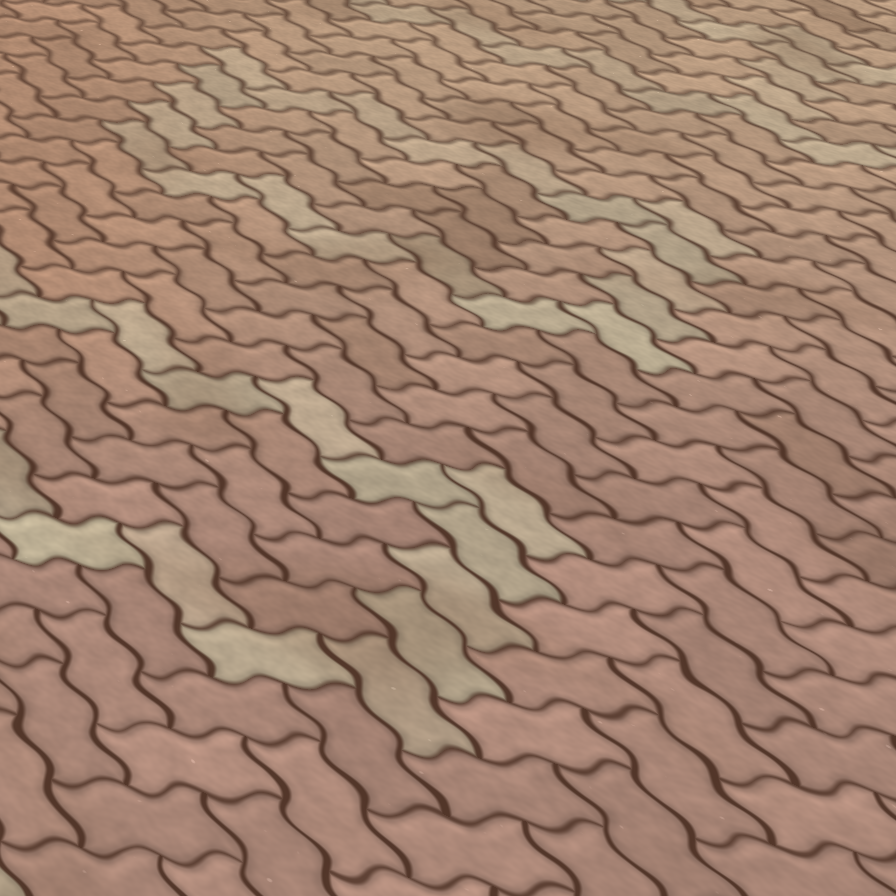
Reproduce this texture procedurally as a three.js fragment shader.

```glsl
varying vec2 vUv;

// Ground plane in perspective: canvas = AXIS_U * u + AXIS_V * v + ORIGIN
const vec3 AXIS_U = vec3(0.07865, -0.00758, -0.00328);
const vec3 AXIS_V = vec3(0.02800, -0.07093, -0.03668);
const vec3 ORIGIN = vec3(-0.0125, 0.46515, 1.08645);

const float WAVE = 0.10;                       // zigzag depth of paver sides
const float WOBBLE = 0.05;                     // irregularity of paver sides
const vec2 JOINT_WIDTH = vec2(0.048, 0.036);   // half widths, in cells
const vec2 JOINT_DEPTH = vec2(0.95, 0.78);
const float SOFTNESS = 0.045;
const float BAND_PERIOD = 9.0;                 // chains per pale frame
const float BAND_HEIGHT = 4.0;
const float BAND_REACH = 3.0;

const vec3 NEAR_CLAY = vec3(0.665, 0.525, 0.465);
const vec3 FAR_CLAY = vec3(0.715, 0.600, 0.495);
const vec3 RED_CLAY = vec3(0.665, 0.505, 0.410);
const vec3 PALE_STONE = vec3(0.725, 0.675, 0.570);
const vec3 DIRT = vec3(0.500, 0.385, 0.305);
const vec3 JOINT = vec3(0.310, 0.200, 0.150);

const float TAU = 6.2831853;

float hash(vec2 p) {
  return fract(sin(dot(p, vec2(127.1, 311.7))) * 43758.55);
}

float gradientDot(vec2 cell, vec2 offset) {
  float angle = TAU * hash(cell);
  return dot(vec2(cos(angle), sin(angle)), offset);
}

float gradientNoise(vec2 p) {
  vec2 i = floor(p), f = fract(p);
  vec2 s = f * f * f * (f * (f * 6.0 - 15.0) + 10.0);
  vec2 e = vec2(1.0, 0.0);
  float low = mix(gradientDot(i, f), gradientDot(i + e, f - e), s.x);
  float high = mix(gradientDot(i + e.yx, f - e.yx), gradientDot(i + 1.0, f - 1.0), s.x);
  return mix(low, high, s.y);
}

vec2 groundPoint(vec2 uv) {
  vec3 q = vec3(uv, 1.0);
  vec2 p = vec2(dot(cross(AXIS_V, ORIGIN), q), dot(cross(ORIGIN, AXIS_U), q));
  return p / dot(cross(AXIS_U, AXIS_V), q);
}

// Pale frames follow the staircase chains of the herringbone
float paleFrame(float chain, float rung) {
  float row = floor(mod(chain + 0.5, BAND_PERIOD));
  float reach = chain > 17.0 ? BAND_REACH + 6.0 : BAND_REACH;
  float inside = step(-BAND_REACH, rung) * step(rung, reach);
  bool rail = row == 0.0 || row == BAND_HEIGHT;
  bool post = abs(rung) == BAND_REACH && row < BAND_HEIGHT;
  return (rail || post) ? inside : 0.0;
}

void main() {
  vec2 ground = groundPoint(vUv);
  float depth = AXIS_U.z * ground.x + AXIS_V.z * ground.y + ORIGIN.z;

  // Wavy paver outlines
  vec2 grid = ground + WAVE * vec2(sin(TAU * ground.y), -sin(TAU * ground.x));
  grid += WOBBLE * vec2(gradientNoise(ground * 2.3), gradientNoise(ground * 2.3 + 41.0));

  // Herringbone of two-by-one pavers
  vec2 cell = floor(grid);
  float phase = floor(mod(cell.x + cell.y + 0.5, 4.0));
  float upright = step(2.0, phase);
  vec2 corner = cell - mix(vec2(phase, 0.0), vec2(0.0, phase - 2.0), upright);
  vec2 size = mix(vec2(2.0, 1.0), vec2(1.0, 2.0), upright);
  vec2 local = grid - corner;
  vec2 edge = 0.5 * size - abs(local - 0.5 * size);
  float rung = 0.5 * (corner.x + corner.y);
  float chain = 0.5 * (corner.x - corner.y) - upright;

  // Clay tone, pale stones and stains
  float tint = hash(corner + 7.3);
  float stain = hash(corner + 23.9);
  float pale = paleFrame(chain, rung) * mix(0.55, 1.0, hash(corner + 3.1));
  pale *= mix(1.0, 0.6, smoothstep(0.55, 1.0, vUv.y));
  vec3 color = mix(NEAR_CLAY, FAR_CLAY, smoothstep(0.35, 1.0, vUv.y));
  color = mix(color, RED_CLAY, smoothstep(0.45, 0.0, vUv.x) * smoothstep(0.4, 0.75, vUv.y) * 0.7);
  color = mix(color, PALE_STONE, pale);
  color *= 0.95 + 0.10 * tint;
  float patches = smoothstep(0.05, 0.5, gradientNoise(ground * 0.33 + 5.0));
  color = mix(color, DIRT, 0.30 * patches + 0.40 * smoothstep(0.88, 1.0, stain));

  // Mottled surface with a lit upper lip and worn rim
  float mottle = gradientNoise(ground * 3.1) + 0.6 * gradientNoise(ground * 9.0);
  color *= 1.0 + 0.075 * mottle;
  float rim = min(edge.x, edge.y);
  color *= 1.0 - 0.13 * (1.0 - smoothstep(0.02, 0.20, rim));
  color *= 1.0 + 0.06 * smoothstep(0.06, 0.14, local.y) * smoothstep(0.36, 0.18, local.y);
  color += 0.10 * smoothstep(0.52, 0.68, gradientNoise(ground * 7.0 + 90.0));

  // Dark joints, softer with distance
  vec2 width = JOINT_WIDTH * (1.0 + 0.9 * gradientNoise(ground * 1.4 + 17.0));
  vec2 soft = SOFTNESS * depth * depth * vec2(0.85, 1.15);
  vec2 gap = JOINT_DEPTH * (1.0 - smoothstep(width - soft, width + soft, edge));
  float joint = max(gap.x, gap.y) * mix(1.0, 0.72, smoothstep(0.5, 1.0, vUv.y));
  color = mix(color, JOINT, joint);

  gl_FragColor = vec4(color, 1.0);
}
```
